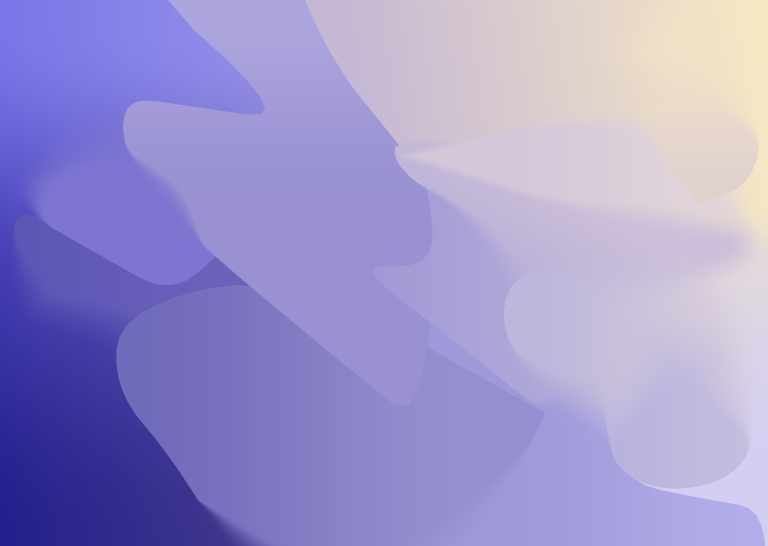
Write a Shadertoy shader that draws this background.

```glsl
// Overlapping translucent petals running from indigo at the left to cream at the top right.
// Each petal is a closed quadratic spline with a gradient and an edge that is
// crisp on one side and melts inward on the other.

const float HEIGHT = 5.46; // canvas height in drawing units, y pointing down

// Signed distance to a closed quadratic spline, negative inside.
float petal(vec2 p, vec2 k[8]) {
    float dist2 = 1e3, side = 1.0;
    vec2 a = 0.5 * (k[7] + k[0]);
    for (int i = 0; i < 8; i++) {
        vec2 start = 0.5 * (k[(i + 7) % 8] + k[i]);
        vec2 end = 0.5 * (k[i] + k[(i + 1) % 8]);
        for (int j = 1; j <= 6; j++) {
            float t = float(j) / 6.0;
            vec2 b = mix(mix(start, k[i], t), mix(k[i], end, t), t);
            vec2 e = b - a, w = p - a;
            vec2 q = w - e * clamp(dot(w, e) / max(dot(e, e), 1e-9), 0.0, 1.0);
            dist2 = min(dist2, dot(q, q));
            if ((a.y > p.y) != (b.y > p.y) && p.x < a.x + e.x * (p.y - a.y) / e.y) side = -side;
            a = b;
        }
    }
    return side * sqrt(dist2);
}

// Coverage with an inward fade of width soft.
float fill(float d, float soft) {
    float px = HEIGHT / iResolution.y;
    return 1.0 - smoothstep(-0.5 * px - soft, 0.5 * px, d);
}

// Position from a (0) to b (1) along a line.
float ramp(vec2 p, vec2 a, vec2 b) {
    return clamp(dot(p - a, b - a) / dot(b - a, b - a), 0.0, 1.0);
}

void mainImage(out vec4 fragColor, in vec2 fragCoord) {
    vec2 p = vec2(fragCoord.x, iResolution.y - fragCoord.y) * HEIGHT / iResolution.y;
    float d;

    // Backdrop: indigo left, lavender centre, pale right
    vec3 col = mix(vec3(.47, .46, .91), vec3(.28, .25, .71), smoothstep(0.3, 2.9, p.y));
    col = mix(col, vec3(.14, .12, .55), smoothstep(2.0, 5.4, p.y));
    col += vec3(.045, .04, 0) * p.x;
    vec3 lavender = mix(vec3(.62, .60, .85), vec3(.69, .68, .91), smoothstep(5.0, 7.6, p.x));
    vec3 pale = mix(vec3(.94, .89, .78), vec3(.83, .81, .95), smoothstep(0.5, 4.9, p.y));
    col = mix(col, lavender, smoothstep(2.5, 4.0, p.x));
    col = mix(col, pale, smoothstep(5.6, 6.8, p.x));

    // Shadowed violet petal at the left
    d = petal(p, vec2[8](vec2(.05, 3.2), vec2(.12, 2.1), vec2(.4, 2.2), vec2(2.6, 1.9),
        vec2(2.8, 3.2), vec2(1.3, 3.75), vec2(1., 3.5), vec2(.5, 3.4)));
    col = mix(col, mix(vec3(.36, .33, .70), vec3(.41, .38, .73), p.x * .5),
        fill(d, .65 * smoothstep(2.2, 3.3, p.y)));

    // Hazy violet petal above it
    d = petal(p, vec2[8](vec2(.2, 2.1), vec2(1.05, 2.58), vec2(1.7, 2.95), vec2(2.2, 2.55),
        vec2(2.6, 2.), vec2(1.5, .8), vec2(.5, 1.2), vec2(.1, 1.75)));
    col = mix(col, vec3(.49, .46, .815), fill(d, .7 * smoothstep(2.3, 1.5, p.y)));

    // Periwinkle foot at the lower right
    d = petal(p, vec2[8](vec2(6., 3.5), vec2(6.1, 4.8), vec2(7.1, 5.), vec2(7.7, 5.1),
        vec2(7.6, 6.4), vec2(5., 6.4), vec2(3.5, 6.), vec2(4., 4.)));
    col = mix(col, lavender, fill(d, .5 * smoothstep(5.8, 5.2, p.x)));

    // Large slate-violet petal at the bottom
    d = petal(p, vec2[8](vec2(2.9, 2.7), vec2(1.2, 3.08), vec2(1.13, 3.9), vec2(1.75, 4.6),
        vec2(2.7, 6.2), vec2(4.5, 6.2), vec2(5.45, 4.13), vec2(5.45, 4.13)));
    col = mix(col, mix(vec3(.44, .415, .73), vec3(.59, .56, .81), smoothstep(1.2, 4.8, p.x)),
        fill(d, ramp(p, vec2(5., 4.5), vec2(5.2, 5.7))));

    // Central lavender sweep
    d = petal(p, vec2[8](vec2(.9, -.6), vec2(3., 1.22), vec2(1.95, 1.07), vec2(1.15, .95),
        vec2(1.35, 1.9), vec2(3.5, 3.7), vec2(4.4, 4.4), vec2(4.4, -3.)));
    col = mix(col, mix(vec3(.68, .65, .87), vec3(.60, .57, .82), smoothstep(0., 2., p.y)),
        fill(d, .5 * smoothstep(.7, 0., distance(p, vec2(1.5, 2.1)))));

    // Pale lavender fold right of the sweep
    d = petal(p, vec2[8](vec2(3.5, 2.62), vec2(4.35, 2.7), vec2(4.3, 1.9), vec2(4., 1.2),
        vec2(5.5, 1.), vec2(6.4, 4.), vec2(5.7, 4.35), vec2(4.5, 3.37)));
    col = mix(col, mix(vec3(.63, .60, .83), vec3(.68, .65, .85), smoothstep(3.6, 5.2, p.x)),
        fill(d, .5 * smoothstep(5.3, 5.8, p.x)));

    // Cream field at the top right
    d = petal(p, vec2[8](vec2(2.8, -.6), vec2(3.3, .6), vec2(3.95, 1.4), vec2(4.6, 2.2),
        vec2(7., 2.6), vec2(9., 2.5), vec2(9., -1.), vec2(5., -1.5)));
    col = mix(col, mix(vec3(.77, .72, .83), vec3(.97, .91, .77), ramp(p, vec2(3.5, .7), vec2(7.6, .1))),
        fill(d, .5 * smoothstep(5.5, 7., p.x)));

    // Grey-lilac wing
    d = petal(p, vec2[8](vec2(4., 1.3), vec2(3.9, 1.65), vec2(4.7, 2.2), vec2(5.1, 3.1),
        vec2(5.4, 4.3), vec2(7., 3.), vec2(7.75, 2.7), vec2(7.55, 1.9)));
    col = mix(col, mix(vec3(.80, .75, .85), vec3(.69, .66, .84), ramp(p, vec2(5.7, 1.9), vec2(4.9, 3.2))),
        fill(d, .4 * ramp(p, vec2(4.2, 1.8), vec2(5., 3.))));

    // Pink highlight on the wing
    d = petal(p, vec2[8](vec2(3.9, 1.55), vec2(3.9, 1.55), vec2(4.6, 1.78), vec2(5.8, 2.15),
        vec2(7.4, 2.55), vec2(7.7, 2.), vec2(6.6, 1.), vec2(5.4, 1.2)));
    col = mix(col, mix(vec3(.83, .78, .85), vec3(.88, .83, .85), smoothstep(5., 7.2, p.x)),
        fill(d, .08 + .3 * smoothstep(5.2, 7., p.x)));

    // Warm cream fold
    d = petal(p, vec2[8](vec2(5.6, .6), vec2(6.2, .85), vec2(6.55, 1.5), vec2(7., 2.05),
        vec2(7., 2.05), vec2(7.6, 1.8), vec2(7.6, .8), vec2(7., -.5)));
    col = mix(col, mix(vec3(.95, .89, .78), vec3(.88, .82, .81), smoothstep(.2, 2., p.y)),
        fill(d, .9 * smoothstep(1.5, .7, p.y)));

    // Pearl petal at the right
    d = petal(p, vec2[8](vec2(5.9, 2.4), vec2(5.1, 2.75), vec2(5., 3.3), vec2(5.4, 4.1),
        vec2(6.3, 4.7), vec2(7.6, 4.6), vec2(7.7, 3.4), vec2(7.4, 2.5)));
    col = mix(col, mix(vec3(.745, .715, .86), vec3(.84, .80, .86), smoothstep(5.2, 7.4, p.x)),
        fill(d, .6 * smoothstep(.2, 1.2, distance(p, vec2(5.1, 3.1)))));

    // Lilac lobe beneath it
    d = petal(p, vec2[8](vec2(6., 3.9), vec2(6.1, 4.7), vec2(6.75, 4.95), vec2(7.5, 4.7),
        vec2(7.65, 3.8), vec2(7.5, 3.2), vec2(6.8, 3.), vec2(6.2, 3.2)));
    col = mix(col, mix(vec3(.72, .70, .87), vec3(.77, .74, .87), smoothstep(6., 7.5, p.x)),
        fill(d, .9 * smoothstep(4.6, 3.6, p.y)));

    fragColor = vec4(col, 1.0);
}
```
